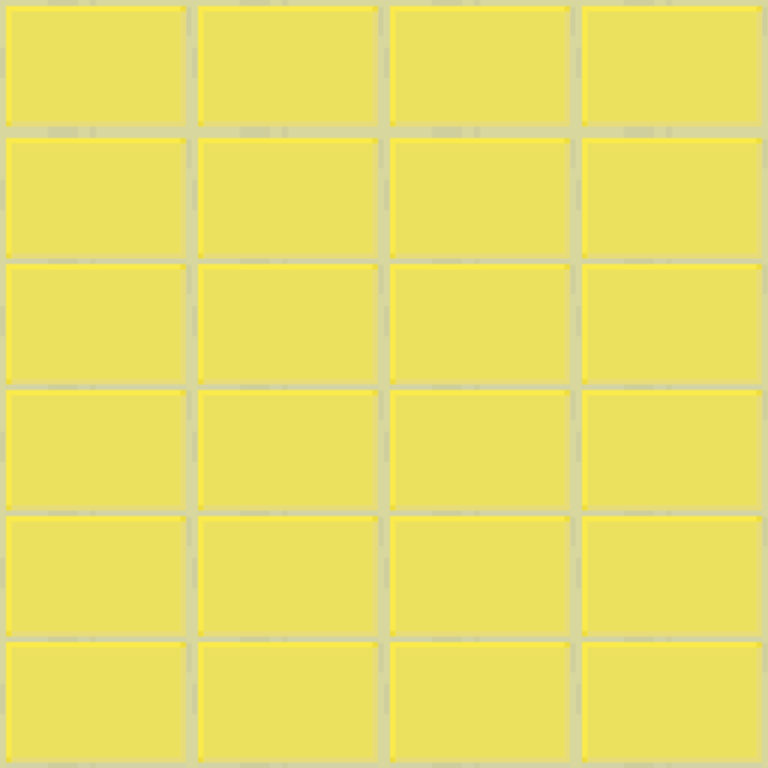
Write a WebGL 1 fragment shader that draws this pattern.

```glsl
precision highp float;
// Yellow bevelled wall tiles, four across and six down, in pale khaki grout.

uniform vec2 u_resolution;

// Lengths are in units of 1/128 of the canvas.
const float UNITS = 128.0;
const vec2 PITCH = vec2(32.0, 21.0);
const float TOP_ROW = 5.0;
const float TOP_ROW_SHIFT = 1.0;         // widens the joint below the top row
const vec2 TILE_MIN = vec2(1.0, 0.9);
const vec2 TILE_MAX = vec2(31.0, 21.0);
const float BEVEL = 0.9;
const float SOFTNESS = 0.25;

const vec3 FACE = vec3(0.925, 0.882, 0.370);
const vec3 LIT_EDGE = vec3(0.980, 0.918, 0.290);
const vec3 SHADED_EDGE = vec3(0.906, 0.863, 0.475);
const vec3 CORNER = vec3(0.935, 0.865, 0.235);
const vec3 GROUT = vec3(0.842, 0.842, 0.620);
const vec3 THIN_GROUT = vec3(0.825, 0.830, 0.655);
const vec3 GROUT_STAIN = vec3(0.800, 0.802, 0.610);

// Soft step, never narrower than the pixel grid can resolve.
float edge(float at, float x) {
  float halfWidth = max(SOFTNESS, 0.7 * UNITS / min(u_resolution.x, u_resolution.y));
  return smoothstep(at - halfWidth, at + halfWidth, x);
}

float band(float from, float to, float x) {
  return edge(from, x) * (1.0 - edge(to, x));
}

vec3 groutColor(vec2 p, float canvasY) {
  float betweenRows = band(TILE_MIN.x, TILE_MAX.x, p.x);
  float thinJoint = 1.0 - edge(TOP_ROW * PITCH.y - 0.6, canvasY);
  vec3 color = mix(GROUT, THIN_GROUT, betweenRows * thinJoint);

  // Dark dashes sit at the same places around every tile.
  float acrossDash = band(8.0, 13.0, p.x) + band(15.0, 16.0, p.x);
  float leftDash = band(0.0, 0.9, p.x) * band(9.0, 14.0, p.y);
  float rightDash = band(31.1, 31.9, p.x) * band(16.0, 20.8, p.y);
  float stain = max(acrossDash, max(leftDash, rightDash));
  return mix(color, GROUT_STAIN, 0.8 * stain);
}

vec3 tileColor(vec2 p) {
  float left = 1.0 - edge(TILE_MIN.x + BEVEL, p.x);
  float bottom = 1.0 - edge(TILE_MIN.y + BEVEL, p.y);
  float right = edge(TILE_MAX.x - BEVEL, p.x);
  float top = edge(TILE_MAX.y - BEVEL, p.y);

  vec3 color = mix(FACE, SHADED_EDGE, max(right, bottom));
  color = mix(color, LIT_EDGE, max(left, top));
  return mix(color, CORNER, max(left * bottom, right * top));
}

void main() {
  vec2 canvas = gl_FragCoord.xy / u_resolution * UNITS;

  // Rows are cut along the middle of the thin joints.
  float row = clamp(floor((canvas.y - 0.5 * TILE_MIN.y) / PITCH.y), 0.0, TOP_ROW);
  float shift = TOP_ROW_SHIFT * step(TOP_ROW - 0.5, row);
  vec2 p = vec2(mod(canvas.x, PITCH.x), canvas.y - row * PITCH.y - shift);

  float tile = band(TILE_MIN.x, TILE_MAX.x, p.x) * band(TILE_MIN.y, TILE_MAX.y, p.y);
  vec3 color = mix(groutColor(p, canvas.y), tileColor(p), tile);
  gl_FragColor = vec4(color, 1.0);
}
```
